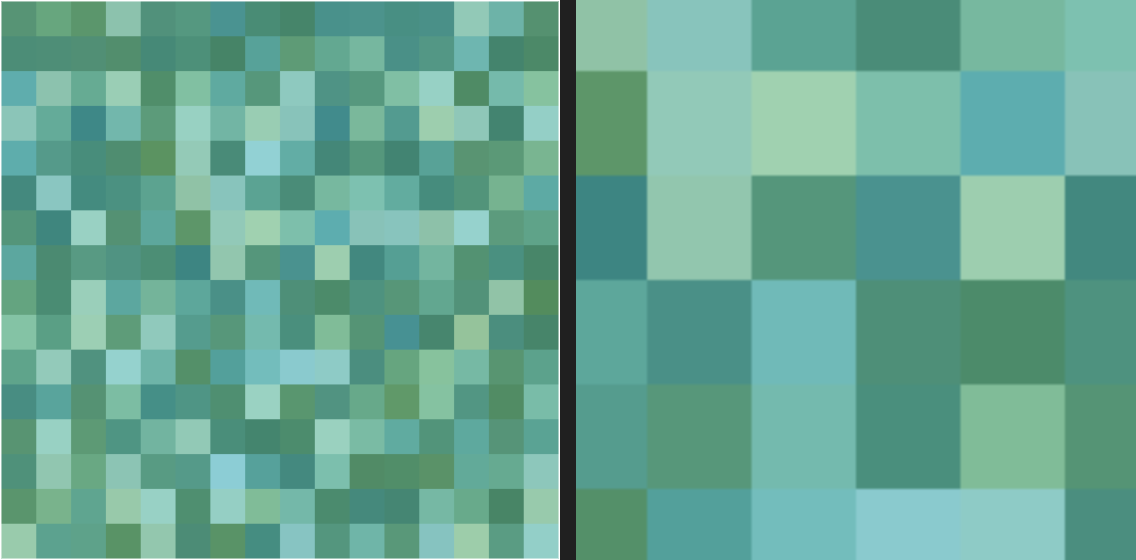
Left: the whole. Right: its middle third, enlarged.
A Shadertoy shader for this texture:

```glsl
const float GRID = 16.0;           // tiles per side
const float MARGIN = 0.0026;       // white rim, share of the canvas
const float EDGE_SOFTNESS = 0.02;  // blur between tiles, share of a tile
const float SHADE_JITTER = 0.035;
const float DRIFT_AMOUNT = 0.35;   // hue shift shared by neighbours
const float HUE_JITTER = 0.65;     // hue shift of single tiles

const vec3 LEAF  = vec3(0.33, 0.58, 0.46);
const vec3 PINE  = vec3(0.29, 0.55, 0.48);
const vec3 MINT  = vec3(0.57, 0.79, 0.73);
const vec3 JADE  = vec3(0.37, 0.65, 0.58);
const vec3 FOAM  = vec3(0.47, 0.73, 0.65);
const vec3 RIM   = vec3(1.0);
const vec3 WARMTH = vec3(0.035, 0.0, -0.085);  // from teal towards moss

float hash(vec2 p) {
    vec3 q = fract(vec3(p.xyx) * 0.1031);
    q += dot(q, q.yzx + 33.33);
    return fract((q.x + q.y) * q.z);
}

// Shuffles the 256 tile numbers, so each colour keeps its exact share
float shuffledRank(vec2 tile) {
    uint n = uint(tile.y * GRID + tile.x);
    for (int i = 0; i < 5; i++) {
        n = (n * 167u + 91u) & 255u;
        n ^= n >> 4;
        n = (n * 109u + 37u) & 255u;
        n ^= n >> 3;
    }
    return (float(n) + 0.5) / (GRID * GRID);
}

// Layered sines give neighbouring tiles a related hue
float hueDrift(vec2 p) {
    return sin(p.x * 0.55 + 1.3 * sin(p.y * 0.4)) * 0.6
         + sin(p.y * 0.83 - p.x * 0.31 + 2.0) * 0.4;
}

vec3 tileColor(vec2 tile) {
    tile = clamp(tile, 0.0, GRID - 1.0);
    float rank = shuffledRank(tile);
    vec3 color = rank < 0.26 ? LEAF
               : rank < 0.49 ? PINE
               : rank < 0.70 ? MINT
               : rank < 0.86 ? JADE : FOAM;

    // Sum of two hashes favours small shifts over large ones
    float spread = hash(tile + 17.3) + hash(tile + 61.7) - 1.0;
    float warmth = HUE_JITTER * 1.6 * spread + DRIFT_AMOUNT * hueDrift(tile);
    float shade = (hash(tile + 113.1) * 2.0 - 1.0) * SHADE_JITTER;
    return color + shade + WARMTH * warmth;
}

void mainImage(out vec4 fragColor, in vec2 fragCoord) {
    vec2 uv = fragCoord / iResolution.xy;
    float pixel = 1.0 / min(iResolution.x, iResolution.y);

    // Blend the four nearest tiles across a narrow seam
    vec2 grid = (uv - MARGIN) / (1.0 - 2.0 * MARGIN) * GRID - 0.5;
    vec2 tile = floor(grid);
    float seam = max(EDGE_SOFTNESS, 0.5 * pixel * GRID);
    vec2 blend = smoothstep(0.5 - seam, 0.5 + seam, fract(grid));
    vec3 lower = mix(tileColor(tile), tileColor(tile + vec2(1, 0)), blend.x);
    vec3 upper = mix(tileColor(tile + vec2(0, 1)), tileColor(tile + 1.0), blend.x);
    vec3 color = mix(lower, upper, blend.y);

    // White rim around the tiles
    vec2 toBorder = min(uv, 1.0 - uv);
    float inside = clamp((min(toBorder.x, toBorder.y) - MARGIN) / pixel + 0.5, 0.0, 1.0);
    fragColor = vec4(mix(RIM, color, inside), 1.0);
}
```
